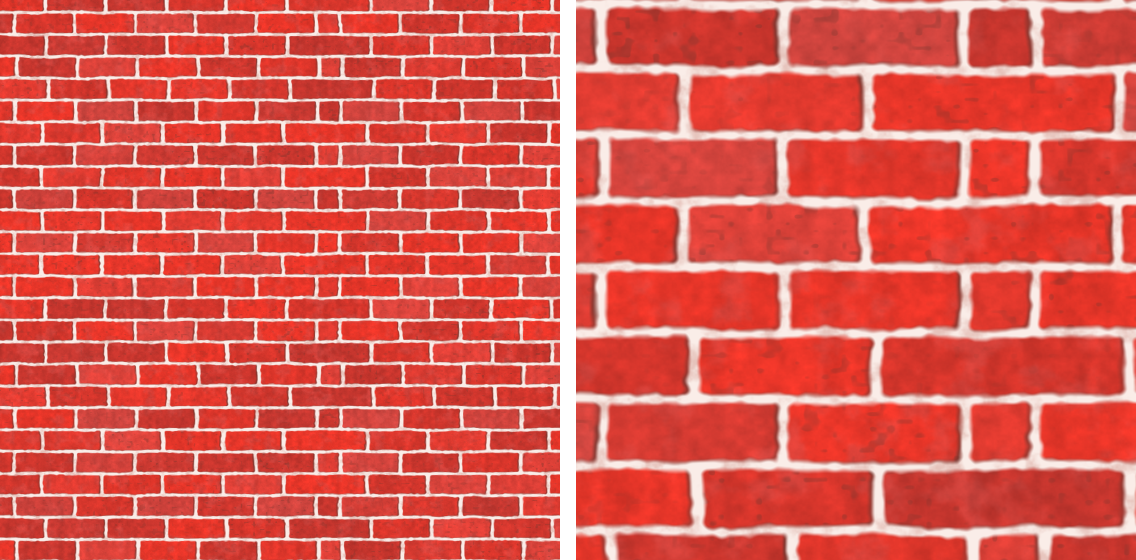
Left, the full canvas; right, a detail of the centre.
Reproduce this texture procedurally as a Shadertoy shader.

```glsl
// Red brick wall in running bond, with pale worn mortar and a seam of cut bricks.

const float COURSES = 25.5;      // brick courses down the canvas
const float TOP_OFFSET = 0.436;  // hidden part of the topmost course
const float PITCH = 2.749;       // brick length, in course heights
const float CUT = 1.08;          // length of the cut brick at the seam
const float GAP = 0.066;         // half of the mortar width

const vec3 BRIGHT_RED = vec3(0.91, 0.21, 0.16);
const vec3 DEEP_RED   = vec3(0.77, 0.21, 0.18);
const vec3 DUSTY_RED  = vec3(0.84, 0.31, 0.29);
const vec3 SHADOW     = vec3(0.43, 0.21, 0.18);
const vec3 MORTAR     = vec3(0.98, 0.93, 0.91);
const vec3 STAINED    = vec3(0.90, 0.76, 0.73);

float hash(vec2 p) {
    return fract(sin(dot(p, vec2(127.1, 311.7))) * 43758.5453);
}

float noise(vec2 p) {
    vec2 i = floor(p), f = fract(p);
    f = f * f * (3.0 - 2.0 * f);
    return mix(mix(hash(i), hash(i + vec2(1, 0)), f.x),
               mix(hash(i + vec2(0, 1)), hash(i + vec2(1, 1)), f.x), f.y);
}

float fbm(vec2 p) {
    float sum = 0.0, amp = 0.5;
    for (int i = 0; i < 4; i++) {
        sum += amp * noise(p);
        p = p * 2.03 + 17.3;
        amp *= 0.5;
    }
    return sum / 0.9375;
}

float roundBox(vec2 p, vec2 halfSize, float radius) {
    vec2 q = abs(p) - halfSize + radius;
    return length(max(q, 0.0)) + min(max(q.x, q.y), 0.0) - radius;
}

// Course type, repeating every 14 courses and restarting near the bottom.
float courseType(float row) {
    return mod(row - 1.0 + 6.0 * step(23.5, row), 14.0) + 1.0;
}

// Sideways drift of a course.
float courseShift(float type, float even) {
    float bump = 0.16 * exp(-0.7 * (type - 3.6) * (type - 3.6));
    float back = even * step(5.5, type) * step(type, 12.5);
    return bump - back * (0.13 + 0.06 * hash(vec2(type, 4.0)));
}

// Position inside the brick (x), brick length (y) and brick number (z).
vec3 layBrick(float x, float even) {
    float seam = PITCH * (5.0 - even);
    float seamLength = CUT + PITCH * even;
    if (x < seam) return vec3(mod(x, PITCH), PITCH, floor(x / PITCH));
    x -= seam;
    if (x < seamLength) return vec3(x, seamLength, 20.0);
    x -= seamLength;
    return vec3(mod(x, PITCH), PITCH, 30.0 + floor(x / PITCH));
}

vec3 brickFace(vec2 p, vec2 id) {
    float tone = mix(hash(id), hash(vec2(id.y, 9.0)), 0.4);
    vec3 color = mix(DEEP_RED, BRIGHT_RED, smoothstep(0.1, 0.65, tone));
    color = mix(color, DUSTY_RED, 0.6 * smoothstep(0.5, 1.0, hash(id + 5.7)));
    // Blotches, faint upright streaks and fine grain
    color = mix(color, DUSTY_RED, 0.5 * smoothstep(0.5, 0.8, fbm(p * 2.2 + id)));
    color *= 1.0 + 0.10 * (noise(p * vec2(5.0, 0.9)) - 0.5);
    color *= 1.0 + 0.22 * (fbm(p * 6.0) - 0.5);
    // Small dark pits
    float pits = smoothstep(0.72, 0.92, noise(p * vec2(7.0, 9.0) + 31.0));
    return mix(color, SHADOW, 0.35 * pits * hash(id + 2.3));
}

void mainImage(out vec4 fragColor, in vec2 fragCoord) {
    vec2 uv = fragCoord / iResolution.xy;
    vec2 p = vec2(uv.x, 1.0 - uv.y) * COURSES + vec2(0.0, TOP_OFFSET);

    // Uneven joints
    vec2 wobble = vec2(noise(p * 1.7), noise(p * 1.3 + 40.0)) - 0.5;
    vec2 w = p + 0.07 * wobble;

    float row = floor(w.y);
    float even = 1.0 - mod(row, 2.0);
    float type = courseType(row);
    float start = mix(0.66, 2.06, even) + courseShift(type, even);
    vec3 brick = layBrick(w.x - start, even);
    vec2 id = vec2(brick.z, type);

    // Brick outline with a slightly varied length and chipped edges
    vec2 local = vec2(brick.x - 0.5 * brick.y, fract(w.y) - 0.5);
    vec2 halfSize = vec2(0.5 * brick.y - GAP, 0.5 - GAP);
    halfSize.x -= 0.03 * hash(id + 8.1);
    float chip = 0.05 * (noise(p * 7.0) - 0.5);
    float edge = roundBox(local, halfSize, 0.08) + chip;
    float soft = max(0.045, 0.7 * COURSES / iResolution.y);
    float cover = 1.0 - smoothstep(-soft, soft, edge);

    // Shaded right and lower rims
    float rim = roundBox(local + vec2(0.075, 0.03), halfSize, 0.08) + chip;
    float shade = smoothstep(-0.03, 0.06, rim) * mix(0.45, 1.0, noise(p * 2.5 + 70.0));

    vec3 face = mix(brickFace(p, id), SHADOW, 0.85 * shade);
    vec3 joint = mix(MORTAR, STAINED, smoothstep(0.45, 0.85, fbm(p * 3.5 + 11.0)));
    fragColor = vec4(mix(joint, face, cover), 1.0);
}
```
